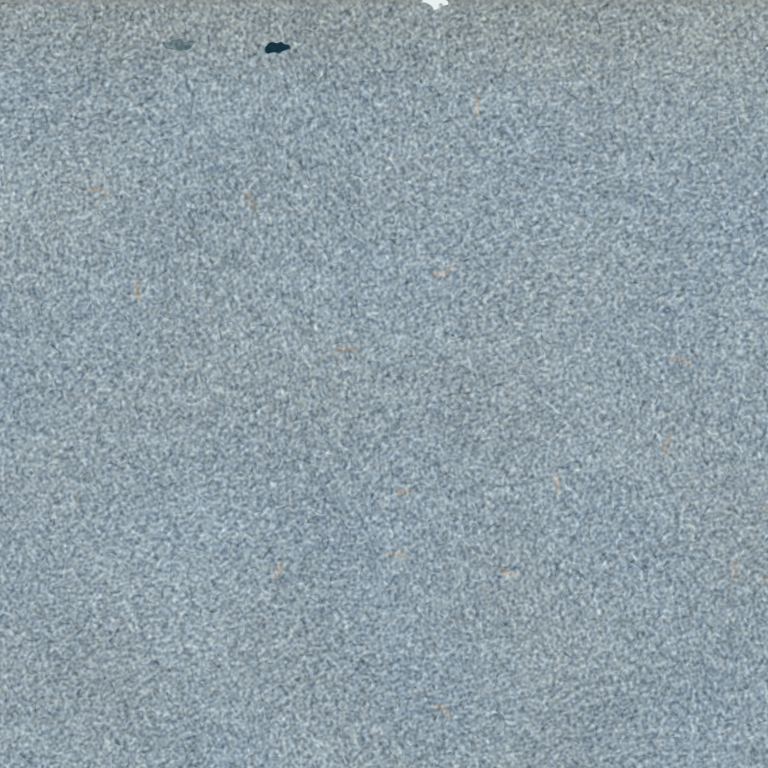
This texture is drawn by a WebGL 1 fragment shader. Its source:

```glsl
precision highp float;
// Blue-grey fibrous paper: matted fine grain, short curled fibres and a few stray flecks.
uniform vec2 u_resolution;

const vec3 PAPER = vec3(0.566, 0.627, 0.663);
const vec3 TONE_RANGE = vec3(1.04, 1.04, 0.97);
const vec3 WARM_SHIFT = vec3(0.7, 0.15, -0.7);
const vec3 TAN = vec3(0.70, 0.65, 0.58);
const vec3 WHITE = vec3(0.90, 0.94, 0.94);
const vec3 INK = vec3(0.03, 0.16, 0.21);
const vec3 EDGE_GREY = vec3(0.55, 0.57, 0.57);

vec2 hash2(vec2 p) {
  vec3 q = fract(p.xyx * vec3(0.1031, 0.1030, 0.0973));
  q += dot(q, q.yzx + 33.33);
  return fract((q.xx + q.yz) * q.zy);
}

vec2 rotate(vec2 p, float angle) {
  float c = cos(angle), s = sin(angle);
  return vec2(c * p.x + s * p.y, c * p.y - s * p.x);
}

float cornerSlope(vec2 cell, vec2 offset) {
  float angle = 6.2832 * hash2(cell).x;
  return dot(vec2(cos(angle), sin(angle)), offset);
}

float gradientNoise(vec2 p) {
  vec2 i = floor(p), f = fract(p);
  vec2 u = f * f * f * (f * (f * 6.0 - 15.0) + 10.0);
  vec2 e = vec2(1.0, 0.0);
  float low = mix(cornerSlope(i, f), cornerSlope(i + e.xy, f - e.xy), u.x);
  float high = mix(cornerSlope(i + e.yx, f - e.yx), cornerSlope(i + e.xx, f - e.xx), u.x);
  return mix(low, high, u.y);
}

// Noise stretched along one direction.
float strands(vec2 p, float angle, vec2 frequency) {
  return gradientNoise(rotate(p, angle) * frequency + 70.0 + angle * 31.0);
}

// Coverage of curved strokes scattered over a jittered grid; lengths are in cells.
float fibres(vec2 p, float cells, float halfLength, float width, float density, float seed) {
  vec2 q = p * cells;
  float blur = 0.8 * cells / u_resolution.y;
  float cover = 0.0;
  for (int y = -1; y <= 1; y++) {
    for (int x = -1; x <= 1; x++) {
      vec2 cell = floor(q) + vec2(float(x), float(y));
      vec2 place = hash2(cell + seed);
      vec2 shape = hash2(cell + seed + 57.0);
      vec2 d = rotate(q - cell - place, 6.2832 * shape.x);
      float reach = halfLength * (0.5 + 0.5 * place.y);
      d.y += (shape.y - 0.5) * d.x * d.x / halfLength;
      float dist = length(vec2(max(abs(d.x) - reach, 0.0), d.y));
      float present = step(hash2(cell + seed + 113.0).x, density);
      cover = max(cover, present * (1.0 - smoothstep(max(width - blur, 0.0), width + blur, dist)));
    }
  }
  return cover;
}

// Soft-edged ellipse with a ragged outline.
float blot(vec2 p, vec2 centre, vec2 radius) {
  float ragged = 0.7 * gradientNoise(p * 110.0);
  float dist = length((p - centre) / radius) + ragged;
  float blur = 1.0 / (u_resolution.y * radius.y);
  return 1.0 - smoothstep(1.0 - blur, 1.0 + blur, dist);
}

// Matted grain: upright strands, giving way to level ones in patches.
float grain(vec2 p) {
  float level = smoothstep(-0.3, 0.4, gradientNoise(p * vec2(2.0, 4.0) + 8.0));
  vec2 stretch = vec2(95.0, 205.0);
  float tone = mix(0.14, 0.07, level) * strands(p, 1.75, stretch);
  tone += mix(0.06, 0.14, level) * strands(p, 0.22, stretch);
  tone += 0.10 * strands(p, 0.95, stretch);
  tone += 0.08 * strands(p, 2.45, stretch);
  return tone + 0.15 * strands(p, 0.61, vec2(190.0));
}

void main() {
  vec2 p = gl_FragCoord.xy / u_resolution.y;

  // Grain and broad mottling
  float tone = grain(p);
  tone += 0.035 * gradientNoise(p * 6.0 + 3.0) + 0.05 * gradientNoise(p * 34.0 + 19.0);

  // Short dark and pale fibres
  tone -= 0.075 * fibres(p, 34.0, 0.38, 0.035, 0.5, 11.0);
  tone -= 0.06 * fibres(p, 61.0, 0.42, 0.07, 0.5, 211.0);
  tone += 0.065 * fibres(p, 57.0, 0.42, 0.07, 0.6, 317.0);

  float warmth = 0.03 * gradientNoise(p * 75.0 + 41.0) + 0.02 * gradientNoise(p * 5.0 + 27.0);
  float topShade = smoothstep(0.86, 1.0, p.y);
  vec3 colour = PAPER + tone * TONE_RANGE + (warmth + 0.03 * topShade) * WARM_SHIFT;
  colour -= 0.025 * topShade;

  // Stray tan and white threads
  colour = mix(colour, TAN + tone, 0.45 * fibres(p, 9.0, 0.12, 0.035, 0.18, 401.0));
  colour = mix(colour, WHITE, 0.75 * fibres(p, 8.0, 0.14, 0.015, 0.05, 503.0));

  // Ink spot, faint smear, worn top edge with a white nick
  colour = mix(colour, INK, 0.9 * blot(p, vec2(0.36, 0.938), vec2(0.016, 0.007)));
  colour = mix(colour, INK, 0.35 * blot(p, vec2(0.235, 0.941), vec2(0.02, 0.007)));
  colour = mix(colour, EDGE_GREY + 0.5 * tone, 0.7 * smoothstep(0.992, 0.998, p.y));
  colour = mix(colour, WHITE, blot(p, vec2(0.567, 1.0), vec2(0.014, 0.010)));

  gl_FragColor = vec4(clamp(colour, 0.0, 1.0), 1.0);
}
```
